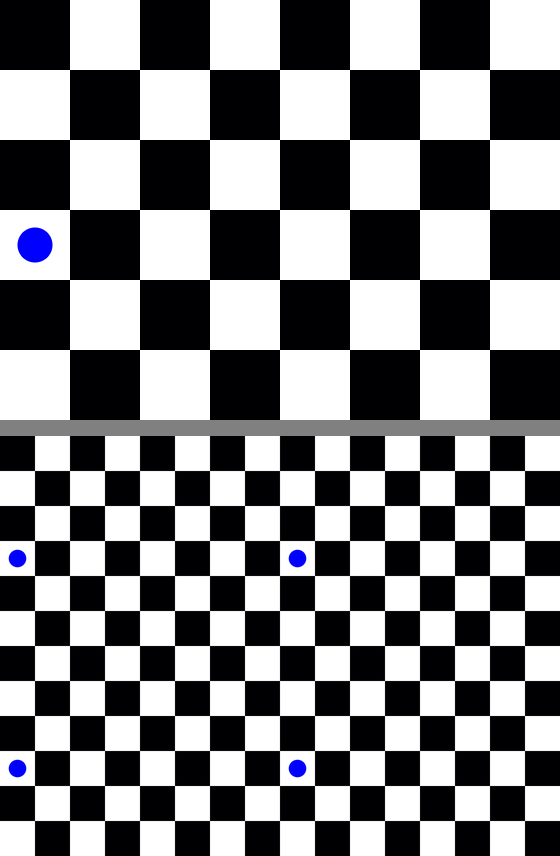
Top: one tile. Bottom: repeated 2 by 2.
Write a Shadertoy shader that draws this pattern.

```glsl
const vec2 GRID = vec2(8.0, 6.0);        // squares across and down, both even so it tiles
const vec2 DOT_CELL = vec2(0.0, 2.0);    // square that holds the dot
const float DOT_RADIUS = 0.25;           // in squares
const vec3 BLACK = vec3(0.0, 0.0, 0.01);
const vec3 WHITE = vec3(1.0);
const vec3 BLUE = vec3(0.0, 0.0, 1.0);

// Signed distance to the nearest grid line, positive in even squares
vec2 edgeDistance(vec2 p) {
    return abs(fract(0.5 * p - 0.25) * 2.0 - 1.0) - 0.5;
}

// Antialiased checker: 1 where column and row parity agree, else 0
float checker(vec2 p, vec2 pixel) {
    vec2 wave = clamp(2.0 * edgeDistance(p) / pixel, -1.0, 1.0);
    return 0.5 + 0.5 * wave.x * wave.y;
}

// Antialiased disc centred in one square
float dotMask(vec2 p, float pixel) {
    float d = length(p - DOT_CELL - 0.5) - DOT_RADIUS;
    return clamp(0.5 - d / pixel, 0.0, 1.0);
}

void mainImage(out vec4 fragColor, in vec2 fragCoord) {
    vec2 pixel = GRID / iResolution.xy;  // pixel size in squares
    vec2 p = fragCoord * pixel;

    vec3 color = mix(BLACK, WHITE, checker(p, pixel));
    color = mix(color, BLUE, dotMask(p, max(pixel.x, pixel.y)));

    fragColor = vec4(color, 1.0);
}
```
